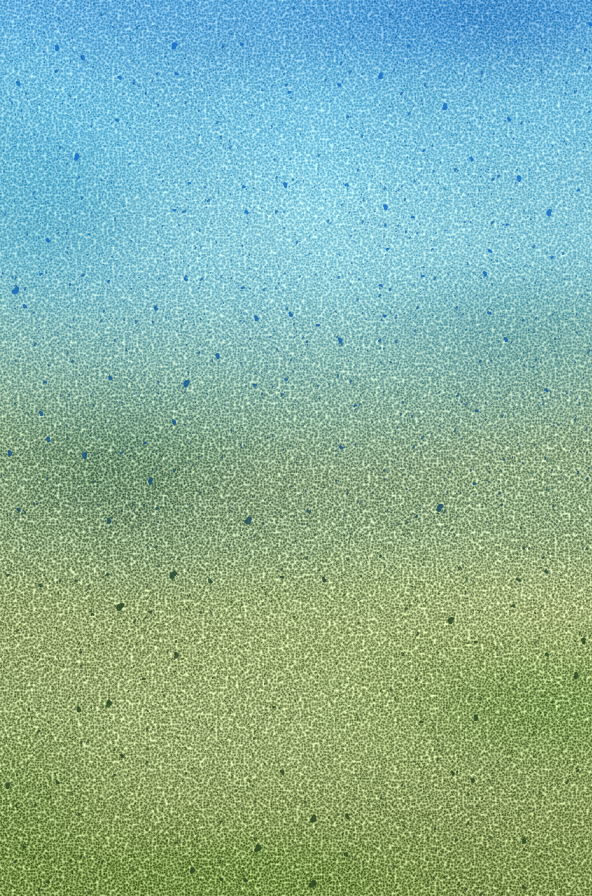
Give the GLSL for this texture, as a Shadertoy shader.

```glsl
vec2 hash2(vec2 cell) {
    vec3 q = fract(cell.xyx * vec3(0.1031, 0.1030, 0.0973));
    q += dot(q, q.yzx + 33.33);
    return fract((q.xx + q.yz) * q.zy);
}

// Distance to the nearest scattered grain centre, in cells
float cellular(vec2 p) {
    vec2 cell = floor(p), local = fract(p);
    float nearest = 2.0;
    for (int y = -1; y <= 1; y++)
        for (int x = -1; x <= 1; x++) {
            vec2 offset = vec2(x, y);
            vec2 delta = offset + hash2(cell + offset) - local;
            nearest = min(nearest, dot(delta, delta));
        }
    return sqrt(nearest);
}

float layeredSines(vec2 p) {
    float sum = 0.0, weight = 0.5;
    for (int i = 0; i < 4; i++) {
        sum += weight * sin(p.x + 1.7 * sin(p.y)) * cos(p.y + 1.3 * sin(p.x));
        p = mat2(0.8, 0.6, -0.6, 0.8) * p * 1.9 + 2.3;
        weight *= 0.5;
    }
    return sum;
}

float softSpot(vec2 p, vec2 center, vec2 size) {
    vec2 d = (p - center) / size;
    return exp(-dot(d, d));
}

// One irregular droplet in some of the cells
float specks(vec2 p, float density, float chance, float maxRadius, float pixel) {
    vec2 cell = floor(p * density);
    vec2 place = hash2(cell + 17.0), kind = hash2(cell + 91.0);
    vec2 d = (fract(p * density) - mix(vec2(0.2), vec2(0.8), place)) / density;
    float angle = atan(d.y, d.x);
    float wobble = 1.0 + 0.22 * sin(2.0 * angle + 6.3 * kind.y) + 0.12 * sin(3.0 * angle + 9.0 * place.x);
    float radius = maxRadius * mix(0.4, 1.0, kind.y * kind.y) * wobble;
    return step(kind.x, chance) * (1.0 - smoothstep(radius - 0.6 * pixel, radius + 0.6 * pixel, length(d)));
}

// Sky blue through teal to olive, with depth measured from the top
vec3 washColor(float depth) {
    vec3 c = mix(vec3(0.42, 0.70, 0.88), vec3(0.50, 0.78, 0.89), smoothstep(0.0, 0.13, depth));
    c = mix(c, vec3(0.57, 0.81, 0.86), smoothstep(0.10, 0.30, depth));
    c = mix(c, vec3(0.58, 0.75, 0.70), smoothstep(0.28, 0.44, depth));
    c = mix(c, vec3(0.60, 0.70, 0.55), smoothstep(0.39, 0.54, depth));
    c = mix(c, vec3(0.65, 0.72, 0.49), smoothstep(0.54, 0.72, depth));
    return mix(c, vec3(0.55, 0.63, 0.37), smoothstep(0.78, 1.02, depth));
}

void mainImage(out vec4 fragColor, in vec2 fragCoord) {
    vec2 uv = fragCoord / iResolution.xy;
    vec2 p = fragCoord / iResolution.y;
    float pixel = 1.0 / iResolution.y;
    float depth = 1.0 - uv.y;
    vec2 spot = vec2(uv.x, depth);

    // Uneven colour wash
    float cloud = layeredSines(p * 7.0);
    float side = 2.0 * uv.x - 1.0;
    vec3 color = washColor(depth + 0.025 * side * side - 0.01 + 0.02 * cloud);
    color *= 1.0 + 0.04 * cloud;

    // Broad shadows and glows
    color -= vec3(0.11, 0.08, 0.07) * softSpot(spot, vec2(0.19, 0.52), vec2(0.20, 0.075));
    color -= vec3(0.10, 0.05, 0.02) * softSpot(spot, vec2(0.07, 0.23), vec2(0.15, 0.10));
    color -= vec3(0.09, 0.08, 0.03) * softSpot(spot, vec2(0.80, 0.01), vec2(0.24, 0.06));
    color -= vec3(0.05, 0.04, 0.05) * softSpot(spot, vec2(0.88, 0.36), vec2(0.20, 0.06));
    color -= vec3(0.10, 0.06, 0.10) * softSpot(spot, vec2(0.95, 0.79), vec2(0.25, 0.065));
    color -= vec3(0.06, 0.04, 0.05) * softSpot(spot, vec2(0.02, 0.90), vec2(0.14, 0.12));
    color -= vec3(0.06, 0.03, 0.06) * softSpot(spot, vec2(0.40, 0.98), vec2(0.30, 0.05));
    color += vec3(0.04, 0.03, 0.02) * softSpot(spot, vec2(0.58, 0.24), vec2(0.30, 0.10));
    color += vec3(0.04, 0.03, 0.03) * softSpot(spot, vec2(0.92, 0.67), vec2(0.20, 0.05));

    // Fine paper grain, stronger in the green
    float earth = smoothstep(0.25, 0.60, depth);
    float grain = 0.65 * (cellular(p * 340.0) - 0.48);
    grain += 0.20 * (hash2(floor(p * 512.0)).x - 0.5);
    vec3 grainTint = mix(vec3(0.85, 0.60, 0.38), vec3(0.88, 0.87, 0.80), earth);
    color += grain * grainTint * mix(0.80, 1.0, earth);

    // Scattered pigment, bright blue above and dark green below
    vec3 blueInk = mix(vec3(0.08, 0.43, 0.78), vec3(0.08, 0.32, 0.52), smoothstep(0.2, 0.55, depth));
    vec3 ink = mix(blueInk, vec3(0.16, 0.27, 0.13), smoothstep(0.48, 0.70, depth));
    float large = specks(p, 27.0, 0.26, 0.0042, pixel);
    float small = specks(p + 3.7, 83.0, 0.17, 0.0019, pixel);
    float dust = specks(p + 8.1, 150.0, 0.16, 0.0012, pixel);
    color = mix(color, ink, 0.85 * large);
    color = mix(color, ink * 0.85, 0.65 * max(small, dust));

    fragColor = vec4(clamp(color, 0.0, 1.0), 1.0);
}
```
